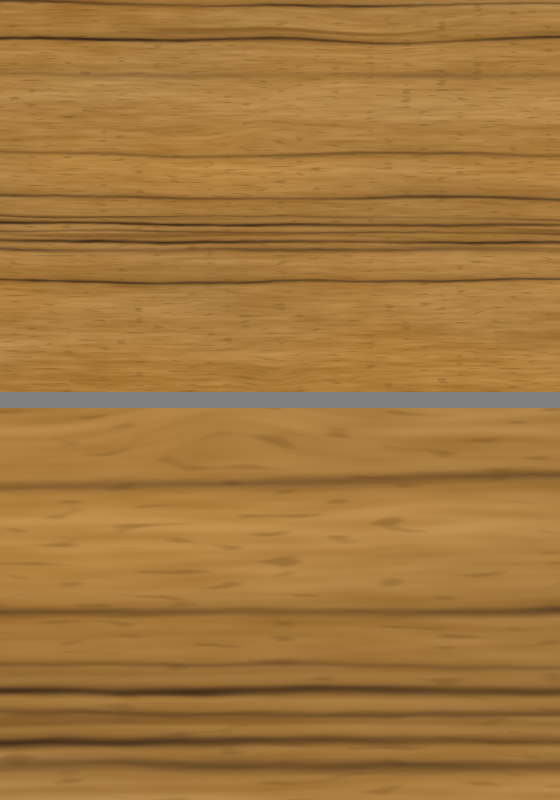
Top: the whole. Bottom: its middle third, enlarged.
Give the GLSL for this texture, as a Shadertoy shader.

```glsl
// Draws a plank of warm brown wood with fine horizontal grain and dark veins.

float gradientDot(vec2 cell, vec2 offset) {
    float angle = 6.2832 * fract(sin(dot(cell, vec2(127.1, 311.7))) * 43758.5);
    return dot(vec2(cos(angle), sin(angle)), offset);
}

// Gradient noise, roughly -0.7 to 0.7
float noise(vec2 p) {
    vec2 i = floor(p), f = p - i;
    vec2 u = f * f * f * (f * (f * 6.0 - 15.0) + 10.0);
    float low = mix(gradientDot(i, f), gradientDot(i + vec2(1, 0), f - vec2(1, 0)), u.x);
    float high = mix(gradientDot(i + vec2(0, 1), f - vec2(0, 1)), gradientDot(i + 1.0, f - 1.0), u.x);
    return mix(low, high, u.y);
}

float bump(vec2 p, vec2 center, vec2 size) {
    vec2 q = (p - center) / size;
    return exp(-dot(q, q));
}

// Bends the grain in slow waves, around a faint knot and a swirl
vec2 bendGrain(vec2 p) {
    float lift = 0.011 * noise(p * vec2(1.6, 4.0) + 3.7)
               + 0.004 * noise(p * vec2(5.0, 16.0) + 8.1)
               + 0.022 * bump(p, vec2(0.98, 0.91), vec2(0.20, 0.06))
               - 0.022 * bump(p, vec2(0.67, 0.66), vec2(0.08, 0.035))
               + 0.016 * bump(p, vec2(0.70, 0.03), vec2(0.07, 0.05));
    return p + vec2(0.0, lift);
}

// Returns x: soft brown halo, y: dark core of all veins
vec2 veins(vec2 p) {
    // Height, half width, strength
    const vec3 layers[11] = vec3[11](
        vec3(0.995, 0.0040, 0.85), vec3(0.906, 0.0042, 1.00),
        vec3(0.810, 0.0080, 0.22), vec3(0.605, 0.0045, 0.42),
        vec3(0.496, 0.0042, 0.68), vec3(0.447, 0.0028, 0.45),
        vec3(0.428, 0.0038, 0.90), vec3(0.407, 0.0030, 0.60),
        vec3(0.388, 0.0042, 0.90), vec3(0.364, 0.0055, 0.50),
        vec3(0.284, 0.0036, 0.78));
    float ragged = 0.002 * noise(p * vec2(18.0, 90.0));
    vec2 cover = vec2(0.0);
    for (int i = 0; i < 11; i++) {
        vec3 layer = layers[i];
        float seed = float(i) * 7.37 + 0.4;
        float d = p.y - layer.x + ragged + 0.014 * noise(vec2(p.x * 1.5, seed));
        float strength = layer.z * clamp(0.8 + 0.9 * noise(vec2(p.x * 2.2 + 5.0, seed + 3.0)), 0.2, 1.1);
        // The halo fades slowly above the vein and quickly below it
        float halo = exp(-abs(d) / (d > 0.0 ? 0.013 : 0.005));
        float core = exp(-d * d / (layer.y * layer.y));
        cover = max(cover, strength * vec2(halo, core));
    }
    return cover;
}

void mainImage(out vec4 fragColor, in vec2 fragCoord) {
    vec2 p = fragCoord / iResolution.y;
    vec2 g = bendGrain(p);

    // Grain from broad bands down to fine fibres
    float broad = noise(g * vec2(0.9, 11.0) + 1.3);
    float streaks = noise(g * vec2(2.2, 38.0) + 5.9);
    float threads = noise(g * vec2(5.0, 82.0) + 2.4);
    float fibres = noise(g * vec2(13.0, 145.0) + 9.2);
    float tone = 0.62 + 0.42 * broad + 0.42 * streaks + 0.42 * threads + 0.42 * fibres;
    tone += 0.12 * smoothstep(0.42, 0.60, p.y) * smoothstep(0.90, 0.72, p.y);
    vec3 color = mix(vec3(0.59, 0.42, 0.20), vec3(0.71, 0.54, 0.31), clamp(tone, -0.3, 1.25));

    // Orange warmth, strongest towards the foot of the plank
    float warmth = 0.35 + 0.9 * noise(p * vec2(1.8, 5.0) + 6.6) + 0.4 * smoothstep(0.35, 0.05, p.y);
    color += vec3(0.014, -0.008, -0.035) * clamp(warmth, 0.0, 1.0);

    // Crowded growth lines near the main veins
    float crowd = bump(vec2(0.0, p.y), vec2(0.0, 0.40), vec2(1.0, 0.055))
                + 0.9 * bump(vec2(0.0, g.y), vec2(0.0, 0.935), vec2(1.0, 0.032));
    float lines = smoothstep(0.02, 0.42, noise(g * vec2(1.4, 62.0) + 4.8));
    color = mix(color, vec3(0.46, 0.31, 0.13), 0.65 * crowd * lines);

    // Short dark pores
    float pores = smoothstep(0.22, 0.55, noise(g * vec2(22.0, 135.0) + 12.7));
    color = mix(color, vec3(0.47, 0.33, 0.16), 0.38 * pores);

    // Veins, broken up a little by the fibres
    vec2 vein = veins(g) * (1.0 + 0.35 * fibres + 0.3 * threads);
    color = mix(color, vec3(0.46, 0.31, 0.13), clamp(0.72 * vein.x, 0.0, 1.0));
    color = mix(color, vec3(0.24, 0.17, 0.10), clamp(0.85 * vein.y, 0.0, 1.0));

    fragColor = vec4(color, 1.0);
}
```
